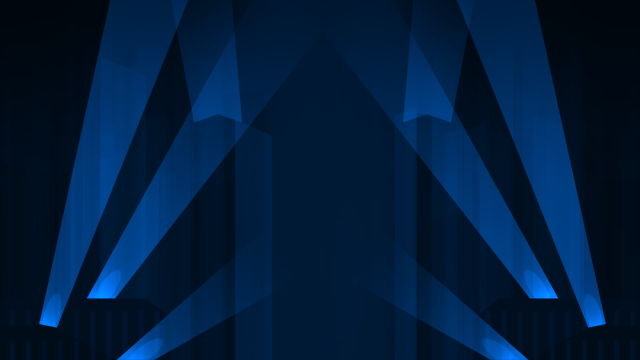
Reproduce this background procedurally as a WebGL 1 fragment shader.

```glsl
precision highp float;
// Mirrored blue searchlights over a dark stepped skyline with terraces.
uniform vec2 u_resolution;

const float AXIS = 0.896;   // mirror axis, in canvas heights

float hash(float n) {
  return fract(sin(n * 127.1) * 437.58);
}

vec2 gradient(vec2 cell) {
  float angle = 6.2832 * hash(cell.x + 57.3 * cell.y);
  return vec2(cos(angle), sin(angle));
}

float gradientNoise(vec2 p) {
  vec2 i = floor(p), f = fract(p);
  vec2 u = f * f * (3.0 - 2.0 * f);
  vec2 r = vec2(1.0, 0.0);
  float low = mix(dot(gradient(i), f), dot(gradient(i + r), f - r), u.x);
  float high = mix(dot(gradient(i + r.yx), f - r.yx),
                   dot(gradient(i + 1.0), f - 1.0), u.x);
  return mix(low, high, u.y);
}

// Antialiased coverage of a signed distance, positive inside.
float cover(float d) {
  float pixel = 0.8 / u_resolution.y;
  return smoothstep(-pixel, pixel, d);
}

// Signed distance to the line a-b, positive on its left.
float side(vec2 p, vec2 a, vec2 b) {
  vec2 d = normalize(b - a), e = p - a;
  return d.x * e.y - d.y * e.x;
}

// Vertical block with a slanted roof.
float tower(vec2 p, vec2 span, vec2 roof) {
  float t = (p.x - span.x) / (span.y - span.x);
  return cover(p.x - span.x) * cover(span.y - p.x)
       * cover(mix(roof.x, roof.y, t) - p.y);
}

// Light cone between an inner and an outer edge, with a flare at the lamp.
float beam(vec2 p, vec2 in0, vec2 in1, vec2 out0, vec2 out1,
           float body, float reach, float glow) {
  float mask = cover(-side(p, in0, in1)) * cover(side(p, out0, out1))
             * cover(side(p, in0, out0));
  vec2 lamp = 0.5 * (in0 + out0);
  vec2 dir = normalize(in1 + out1 - in0 - out0);
  vec2 e = p - lamp;
  float along = max(dot(e, dir), 0.0);
  float across = dot(e, vec2(dir.y, -dir.x));
  float petal = cover((1.0 - length(vec2((along - 0.035) / 0.058, across / 0.021))) * 0.021);
  float flare = 0.5 * exp(-along * 24.0) + 0.13 * petal;
  return mask * (body * (1.0 - smoothstep(0.0, reach, along)) + glow * flare);
}

// Relative shading of overlapping rows of building columns.
float skyline(vec2 p) {
  float shade = 0.0;
  for (int k = 0; k < 4; k++) {
    float layer = float(k);
    float width = 0.023 + 0.019 * layer;
    float cell = floor(p.x / width + 0.37 * layer);
    float seed = cell + 31.0 * layer;
    float roof = 0.42 + 0.53 * hash(seed + 7.3);
    shade += cover(roof - p.y) * (hash(seed) - 0.45) * 0.18;
  }
  return shade;
}

float slats(vec2 q, float top) {
  float x = abs(fract(q.x / 0.0447 + 0.22) - 0.5) * 0.0447;
  return cover(0.007 - x) * cover(top - q.y);
}

void main() {
  vec2 p = gl_FragCoord.xy / u_resolution.y;
  vec2 q = vec2(abs(p.x - AXIS), p.y);

  // Ambient haze, strongest around the axis
  float light = mix(0.105, 0.212, exp(-q.x * q.x / 0.26));
  light *= 1.0 - 0.5 * smoothstep(0.45, 1.0, q.y) * smoothstep(0.08, 0.45, q.x);
  light *= 1.0 - 0.12 * smoothstep(0.8, 1.0, q.y);
  light *= 1.0 + 0.1 * gradientNoise(p * vec2(5.0, 2.0));

  // Distant columns and the larger towers
  float columns = skyline(p) * mix(0.1, 1.0, smoothstep(0.12, 0.4, q.x));
  light *= 1.0 + columns;
  light *= 1.0 - 0.12 * tower(p, vec2(0.625, 0.735), vec2(0.74, 0.75));
  light *= 1.0 - 0.12 * tower(p, vec2(0.539, 0.653), vec2(0.655, 0.67));
  light *= 1.0 - 0.30 * tower(p, vec2(1.157, 1.200), vec2(0.69, 0.67));
  light *= 1.0 - 0.10 * tower(p, vec2(1.200, 1.310), vec2(0.39, 0.42));
  light += 0.075 * tower(p, vec2(0.653, 0.755), vec2(0.669, 0.623));
  light += 0.050 * tower(p, vec2(1.097, 1.157), vec2(0.68, 0.70));
  light += 0.030 * tower(p, vec2(1.234, 1.350), vec2(0.63, 0.655));
  light += 0.040 * tower(p, vec2(0.280, 0.405), vec2(0.84, 0.79));

  // Upper and lower terraces with their slats
  float upper = cover(0.171 - max(0.49 - q.x, 0.0) * 0.8 - q.y) * cover(q.x - 0.42);
  light = mix(light, 0.115 + 0.05 * slats(q, 0.137), 0.8 * upper);
  float lower = cover(min(0.095, (q.x - 0.572) * 0.54) - q.y);
  light = mix(light, 0.095 + 0.05 * slats(q, 0.055), lower);

  // Searchlights, from the outer pair to the low inner pair
  float rays = beam(q, vec2(0.738, 0.09), vec2(0.373, 1.0),
                    vec2(0.787, 0.10), vec2(0.590, 1.0), 0.39, 1.9, 1.0);
  rays += beam(q, vec2(0.576, 0.171), vec2(0.0, 0.912),
               vec2(0.655, 0.171), vec2(0.197, 1.0), 0.38, 1.08, 1.0);
  rays += beam(q, vec2(0.468, 0.0), vec2(0.132, 0.19),
               vec2(0.572, 0.0), vec2(0.132, 0.387), 0.28, 0.54, 1.0);

  // Glow behind the rooftops
  float rooftop = cover(q.y - 0.683 + 0.35 * abs(q.x - 0.29));
  rays += rooftop * beam(q, vec2(0.222, 0.64), vec2(0.252, 1.0),
                         vec2(0.354, 0.645), vec2(0.421, 1.0), 0.21, 0.55, 0.0);

  light += rays * (1.0 + 0.4 * columns) * (1.0 - 0.25 * light);
  gl_FragColor = vec4(vec3(0.015 * light * light, 0.475 * light, light), 1.0);
}
```
